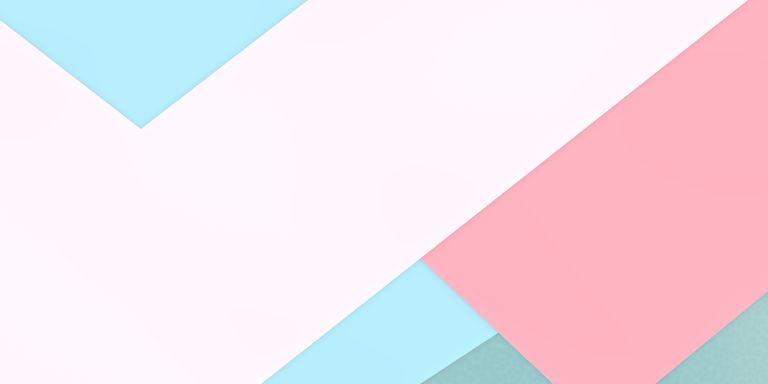
Write a Shadertoy shader that draws this background.

```glsl
// Overlapping pastel paper sheets: white, pink and blue over a grained teal base.

// Colours
const vec3 WHITE = vec3(1.00, 0.965, 0.992);
const vec3 PINK  = vec3(1.00, 0.705, 0.757);
const vec3 BLUE  = vec3(0.718, 0.937, 1.00);
const vec3 TEAL  = vec3(0.63, 0.80, 0.80);

// Sheet corners, in units of canvas height
const vec2 NOTCH_LEFT   = vec2(0.000, 0.948);
const vec2 NOTCH_TIP    = vec2(0.367, 0.664);
const vec2 NOTCH_RIGHT  = vec2(0.802, 1.000);
const vec2 WHITE_LOW    = vec2(0.680, 0.000);
const vec2 WHITE_HIGH   = vec2(1.948, 1.000);
const vec2 PINK_CORNER  = vec2(1.094, 0.326);
const vec2 PINK_FOOT    = vec2(1.440, 0.000);
const vec2 PINK_RIM_LOW = vec2(1.706, 0.000);
const vec2 PINK_RIM_TOP = vec2(2.000, 0.242);
const vec2 BLUE_RIM_LOW = vec2(1.094, 0.000);
const vec2 BLUE_RIM_TOP = vec2(1.297, 0.133);

// Finish
const float SHADOW_DEPTH = 0.08;
const float SHADOW_WIDTH = 0.005;
const float RIM_LIGHT    = 0.015;
const float RIM_WIDTH    = 0.012;
const float GRAIN_SCALE  = 70.0;
const float GRAIN_DEPTH  = 0.035;
const float TONE_DEPTH   = 0.004;

// Signed distance to the line a-b, positive on its left side
float leftOf(vec2 p, vec2 a, vec2 b) {
    vec2 along = normalize(b - a);
    return dot(p - a, vec2(-along.y, along.x));
}

vec2 hash2(vec2 cell) {
    vec2 h = vec2(dot(cell, vec2(127.1, 311.7)), dot(cell, vec2(269.5, 183.3)));
    return fract(sin(h) * 43758.5);
}

// Distance to the nearest scattered point
float cellular(vec2 p) {
    vec2 cell = floor(p), local = fract(p);
    float nearest = 2.0;
    for (int y = -1; y <= 1; y++)
        for (int x = -1; x <= 1; x++) {
            vec2 offset = vec2(x, y);
            nearest = min(nearest, length(offset + hash2(cell + offset) - local));
        }
    return nearest;
}

// Lay a sheet over the colour below, with a thin contact shadow and a lit rim
vec3 laySheet(vec3 below, vec3 paper, float dist, float pixel) {
    float shadow = SHADOW_DEPTH * exp(-max(-dist, 0.0) / SHADOW_WIDTH);
    float rim = RIM_LIGHT * exp(-max(dist, 0.0) / RIM_WIDTH);
    float cover = smoothstep(-0.7 * pixel, 0.7 * pixel, dist);
    return mix(below * (1.0 - shadow), paper + rim, cover);
}

void mainImage(out vec4 fragColor, in vec2 fragCoord) {
    vec2 p = fragCoord / iResolution.y;
    float pixel = 1.0 / iResolution.y;

    // Sheet outlines
    float notch = min(leftOf(p, NOTCH_LEFT, NOTCH_TIP), leftOf(p, NOTCH_TIP, NOTCH_RIGHT));
    float whiteSheet = min(leftOf(p, WHITE_LOW, WHITE_HIGH), -notch);
    float pinkSheet = min(leftOf(p, PINK_CORNER, PINK_FOOT), leftOf(p, PINK_RIM_LOW, PINK_RIM_TOP));
    float lowerBlue = leftOf(p, BLUE_RIM_LOW, BLUE_RIM_TOP);
    // Keep the lower blue sheet from reaching past the pink one
    lowerBlue = min(lowerBlue, 1.6 - p.x);

    // Teal base with paper grain
    float grain = cellular(p * GRAIN_SCALE) - 0.45;
    vec3 colour = TEAL * (1.0 + GRAIN_DEPTH * grain);
    colour += vec3(0.05, 0.02, 0.01) * (smoothstep(1.7, 2.0, p.x) - 0.5);

    // Sheets, from the lowest to the topmost
    colour = laySheet(colour, BLUE, lowerBlue, pixel);
    colour = laySheet(colour, PINK, pinkSheet, pixel);
    colour = mix(colour, BLUE, smoothstep(-0.02, 0.0, notch));
    colour = laySheet(colour, WHITE, whiteSheet, pixel);

    // Faint uneven tone
    float tone = sin(p.x * 5.0 + 2.0 * sin(p.y * 3.0)) * sin(p.y * 6.0 + p.x * 2.0);
    colour *= 1.0 + TONE_DEPTH * tone;

    fragColor = vec4(clamp(colour, 0.0, 1.0), 1.0);
}
```
